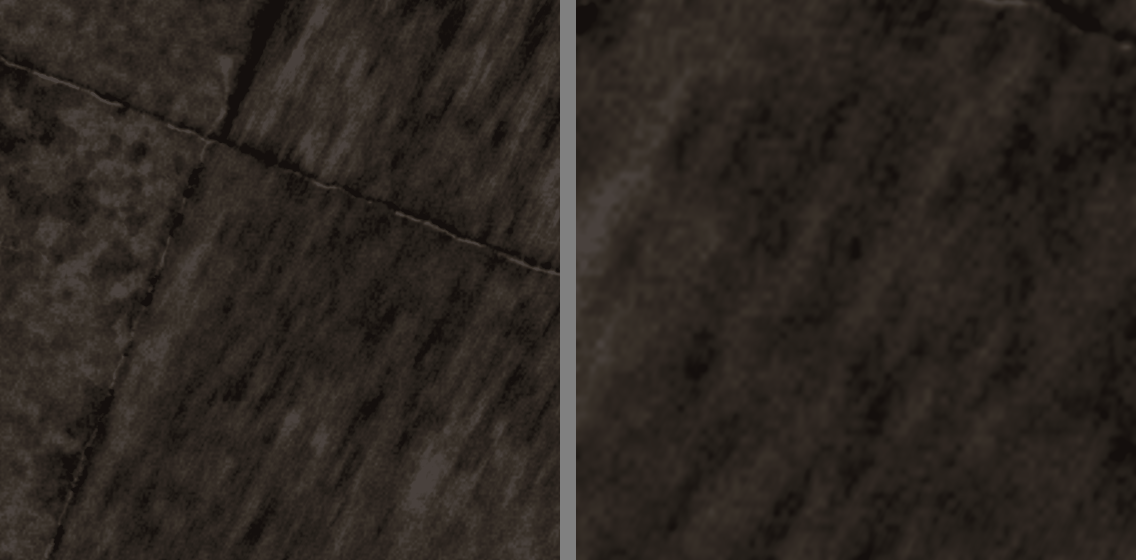
Left: the whole. Right: its middle third, enlarged.
Give the GLSL for this texture, as a Shadertoy shader.

```glsl
// Four worn, dark stone slabs meeting at one tilted cross joint, with scraped streaks and chips.

// Palette, darkest to lightest
const vec3 CRACK  = vec3(0.08, 0.06, 0.05);
const vec3 SHADOW = vec3(0.14, 0.12, 0.10);
const vec3 STONE  = vec3(0.18, 0.15, 0.13);
const vec3 WORN   = vec3(0.22, 0.19, 0.16);
const vec3 DUST   = vec3(0.27, 0.24, 0.22);
// Layout, in canvas units
const vec2  CROSSING     = vec2(0.375, 0.750);
const float JOINT_TILT   = -0.370;
const float STREAK_TILT  = -0.480;
const float JOINT_WIDTH  = 0.005;
const float RIDGE_WIDTH  = 0.0036;
const float UPPER_OFFSET = 0.020;
const float WOBBLE       = 0.014;
// Surface strengths, in palette steps
const float BASE_TONE = 2.15;
const float CLOUDS    = 3.4;
const float MOTTLE    = 4.4;
const float GRAIN     = 1.3;
const float STREAKS   = 4.2;
const float PALENESS  = 1.0;
const float BLOTCHES  = 1.7;

vec2 hash2(vec2 p) {
    vec3 h = fract(p.xyx * vec3(0.1031, 0.1030, 0.0973));
    h += dot(h, h.yzx + 33.33);
    return fract((h.xx + h.yz) * h.zy);
}

float noise(vec2 p) {
    vec2 i = floor(p), f = fract(p);
    f = f * f * (3.0 - 2.0 * f);
    return mix(mix(hash2(i).x, hash2(i + vec2(1, 0)).x, f.x),
               mix(hash2(i + vec2(0, 1)).x, hash2(i + vec2(1, 1)).x, f.x), f.y);
}

// Layered noise centred on zero; the layers keep their direction
float fbm(vec2 p) {
    float sum = 0.0, gain = 0.5;
    for (int i = 0; i < 4; i++) {
        sum += gain * (noise(p) - 0.5);
        p = 2.03 * p + 17.3;
        gain *= 0.5;
    }
    return sum;
}

// Distance to the nearest scattered cell point
float cells(vec2 p) {
    float nearest = 2.0;
    for (int k = 0; k < 9; k++) {
        vec2 c = floor(p) + vec2(k % 3 - 1, k / 3 - 1);
        nearest = min(nearest, length(c + hash2(c) - p));
    }
    return nearest;
}

vec2 rotate(vec2 p, float a) {
    return vec2(cos(a) * p.x + sin(a) * p.y, cos(a) * p.y - sin(a) * p.x);
}

float band(float d, float width) { return exp(-d * d / (width * width)); }

float segment(vec2 p, vec2 a, vec2 b) {
    vec2 e = b - a;
    return length(p - a - e * clamp(dot(p - a, e) / dot(e, e), 0.0, 1.0));
}

vec3 palette(float t) {
    vec3 c = mix(CRACK, SHADOW, clamp(t, 0.0, 1.0));
    c = mix(c, STONE, clamp(t - 1.0, 0.0, 1.0));
    c = mix(c, WORN, clamp(t - 2.0, 0.0, 1.0));
    return mix(c, DUST, clamp(t - 3.0, 0.0, 1.3));
}

void mainImage(out vec4 fragColor, in vec2 fragCoord) {
    vec2 p = fragCoord / iResolution.y;
    vec2 q = rotate(p - CROSSING, JOINT_TILT);
    vec2 s = rotate(p, STREAK_TILT);
    vec2 rough = q + WOBBLE * vec2(fbm(p * 38.0), fbm(p * 38.0 + 51.0));
    float upper = smoothstep(-0.004, 0.004, rough.y), lower = 1.0 - upper;
    float right = smoothstep(-0.006, 0.006, rough.x - UPPER_OFFSET * upper);
    float lowerLeft = (1.0 - right) * lower;

    // Clouded, mottled stone
    float clouds = fbm(p * 5.0 + 3.0);
    float tone = BASE_TONE + CLOUDS * clouds + GRAIN * (noise(p * 210.0) - 0.5);
    tone += MOTTLE * mix(fbm(s * vec2(44.0, 38.0)), 0.9 * fbm(s * vec2(50.0, 24.0)), right);

    // Scraped streaks on the right-hand slabs
    float scrape = fbm(vec2(s.x * 34.0, s.y * 4.0)) + 0.6 * fbm(vec2(s.x * 80.0, s.y * 11.0));
    float scraped = 0.35 + 0.65 * smoothstep(-0.15, 0.15, fbm(p * 4.0 + 9.0)) + 0.3 * upper;
    tone += right * STREAKS * scrape * scraped;
    tone += right * lower * (0.9 * band(q.x - 0.04, 0.035) * smoothstep(-0.1, -0.25, q.y)
          - 0.6 * band(q.x - 0.17, 0.08));

    // Pale lower-left slab, blotched near its edges
    float edge = smoothstep(0.42, 0.60, p.y + 0.5 * clouds) + smoothstep(-0.09, -0.03, q.x);
    float blot = 0.45 - cells(p * 19.0 + fbm(p * 30.0)) + 1.5 * fbm(p * 22.0 + 7.0);
    tone += lowerLeft * (PALENESS - BLOTCHES * min(edge, 1.0) * smoothstep(-0.16, 0.2, blot));

    // Joint across: soft shade, deep crack and broken pale ridge
    float gap = band(q.x - 0.08, 0.085);
    float breaks = smoothstep(-0.18, 0.0, fbm(vec2(q.x * 32.0, 4.0)));
    tone -= band(rough.y, 0.026) + (1.2 + gap) * band(rough.y - 0.006, JOINT_WIDTH + 0.005 * gap);
    tone += 3.6 * breaks * (1.0 - gap) * band(rough.y + 0.001, RIDGE_WIDTH);

    // Joint down: wide wedge above the crossing, crumbling seam below
    float wedge = mix(0.005, 0.017, smoothstep(0.02, 0.12, q.y));
    tone -= upper * (3.2 * band(rough.x - UPPER_OFFSET, wedge) + band(q.x - 0.03, 0.035));
    float crumble = smoothstep(-0.05, 0.15, fbm(vec2(q.y * 40.0, q.x * 30.0)));
    tone -= lower * (0.8 * band(rough.x, 0.022) + 2.0 * crumble * band(rough.x, 0.007));
    tone += lower * 2.0 * (1.0 - crumble) * band(rough.x + 0.004, RIDGE_WIDTH);

    // Pale chipped lip curling into the crossing
    float lip = min(segment(rough, vec2(-0.022, 0.135), vec2(0.008, 0.055)),
                    segment(rough, vec2(0.008, 0.055), vec2(-0.012, 0.006)));
    tone += 1.8 * band(lip, 0.005) + 1.8 * band(length(rough - vec2(-0.025, 0.135)), 0.015);
    fragColor = vec4(palette(tone), 1.0);
}
```
